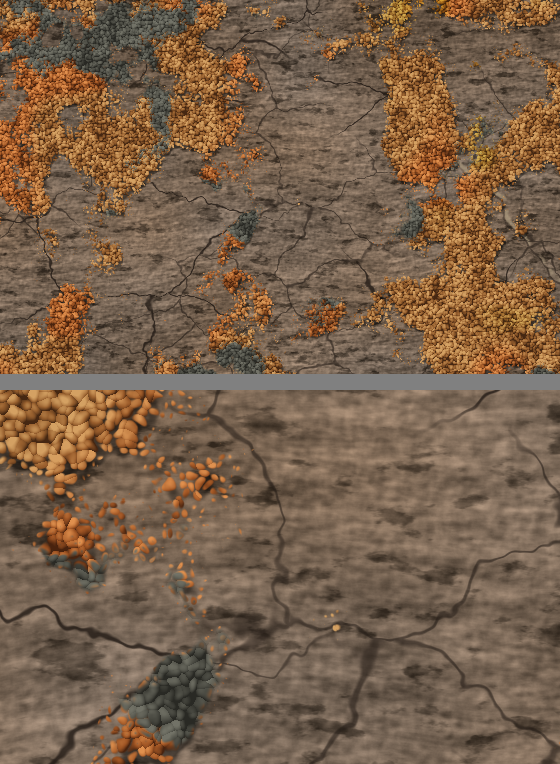
Top, the full canvas; bottom, a detail of the centre.
Reproduce this texture procedurally as a WebGL 2 fragment shader.

```glsl
#version 300 es
precision highp float;
// Weathered brown rock with rippled bedding, fine cracks and crusts of lichen.
// Embossed noise shades the gritty stone, warped cell borders give the cracks,
// and thresholded noise roughened by small cells grows the granular lichen.
uniform vec2 u_resolution;
out vec4 fragColor;

#define ROCK_DARK vec3(0.19, 0.155, 0.12)
#define ROCK_LIGHT vec3(0.67, 0.58, 0.50)
#define LICHEN_DARK vec3(0.27, 0.15, 0.07)
#define LICHEN_MID vec3(0.59, 0.365, 0.18)
#define LICHEN_LIGHT vec3(0.83, 0.62, 0.39)
#define SLATE_DARK vec3(0.16, 0.16, 0.14)
#define SLATE_LIGHT vec3(0.50, 0.50, 0.45)
#define GRANULES 112.0
#define PATCH_SCALE 6.4
#define PATCH_LEVEL 0.625
#define CRACK_WIDTH 0.0013
#define LIGHT_DIR vec2(-0.5, 0.86)

vec2 hash2(vec2 p) {
  vec3 h = fract(p.xyx * vec3(0.1031, 0.1030, 0.0973));
  h += dot(h, h.yzx + 33.33);
  return fract((h.xx + h.yz) * h.zy);
}

float noise(vec2 p) {
  vec2 i = floor(p), f = fract(p);
  f = f * f * (3.0 - 2.0 * f);
  float low = mix(hash2(i).x, hash2(i + vec2(1, 0)).x, f.x);
  float high = mix(hash2(i + vec2(0, 1)).x, hash2(i + 1.0).x, f.x);
  return mix(low, high, f.y);
}

float fbm(vec2 p) {
  float sum = 0.0, amp = 0.5;
  for (int i = 0; i < 5; i++) {
    sum += amp * noise(p);
    p = mat2(0.8, 0.6, -0.6, 0.8) * p * 2.03 + 17.3;
    amp *= 0.55;
  }
  return sum / 1.055;
}

// Offset from the nearest cell centre, its distance, and the gap to the next.
vec4 cells(vec2 p, out float id) {
  vec2 base = floor(p), best = vec2(0);
  float near = 9.0, next = 9.0;
  for (int y = -1; y <= 1; y++)
    for (int x = -1; x <= 1; x++) {
      vec2 c = base + vec2(x, y);
      vec2 o = p - c - 0.1 - 0.8 * hash2(c + 40.0);
      float d = length(o);
      if (d < near) { next = near; near = d; best = o; id = hash2(c + 91.0).y; }
      else next = min(next, d);
    }
  return vec4(best, near, next - near);
}

// Lichen growth: thick toward the border, sparse around the bare middle.
float growth(vec2 p) {
  float bare = length((p - vec2(0.78, 0.34)) * vec2(1.0, 1.25));
  float lobes = 0.1 * (noise(p * 34.0 + 6.0) - 0.5);
  return fbm(p * PATCH_SCALE + vec2(23.0, 61.0)) + lobes + 0.13 * smoothstep(0.1, 0.7, bare);
}

// Broken dark lines along warped cell borders.
float cracks(vec2 p, vec2 scale, float seed) {
  vec2 warp = vec2(fbm(p * 7.0 + seed), fbm(p * 7.0 + seed + 50.0)) - 0.5;
  float id;
  float gap = cells((p + 0.13 * warp) * scale + seed, id).w / (scale.x + scale.y);
  float width = CRACK_WIDTH * (0.3 + 1.4 * noise(p * 13.0 + seed));
  float broken = smoothstep(0.42, 0.62, noise(p * 4.0 + seed + 9.0));
  return broken * (1.0 - smoothstep(width * 0.4, width + 0.0018, gap));
}

// Height of the bedded, pitted stone surface.
float relief(vec2 p) {
  vec2 bed = p + vec2(0.0, 0.05 * noise(p * 3.0) - 0.04 * p.x);
  return fbm(bed * vec2(13.0, 52.0)) + 0.4 * fbm(p * mat2(0.8, 0.6, -0.6, 0.8) * 75.0 + 8.0);
}

vec3 rock(vec2 p) {
  float height = relief(p);
  float slope = height - relief(p + 0.0045 * LIGHT_DIR);
  float grain = noise(p * mat2(0.6, 0.8, -0.8, 0.6) * 150.0) - 0.5;
  float broad = fbm(p * 2.6 + 31.0) - 0.5;
  float t = 0.59 + 0.38 * (height - 0.7) + 0.85 * slope + 0.26 * grain + 0.4 * broad;
  t -= 0.13 * smoothstep(0.55, 1.0, p.y);
  t -= 0.35 * smoothstep(0.58, 0.72, fbm(p * vec2(26.0, 60.0) + 90.0));
  vec3 col = mix(ROCK_DARK, ROCK_LIGHT, clamp(t, 0.0, 1.15));
  col *= mix(vec3(1.04, 0.99, 0.93), vec3(0.98, 1.0, 1.03), noise(p * 5.0 + 70.0));
  float crack = max(cracks(p, vec2(2.2, 4.4), 3.0), 0.7 * cracks(p, vec2(4.5, 6.0), 27.0));
  // Pale mineral vein descending on the right, with a dark fissure below it.
  float vein = p.y - 0.76 + 1.08 * (p.x - 1.05) + 0.12 * (fbm(p * 8.0) - 0.5);
  float reach = smoothstep(1.03, 1.08, p.x);
  float pale = 1.0 - smoothstep(0.002, 0.013, abs(vein));
  col = mix(col, vec3(0.68, 0.61, 0.50), 0.7 * reach * pale * smoothstep(0.25, 0.6, noise(p * 40.0)));
  float fissure = 1.0 - smoothstep(0.002, 0.007, abs(vein + 0.013));
  crack = max(crack, reach * fissure * noise(p * 9.0 + 4.0));
  return mix(col, vec3(0.13, 0.10, 0.08), 0.8 * crack);
}

void main() {
  vec2 p = gl_FragCoord.xy / u_resolution.y;
  vec3 col = rock(p);

  // Crumbly lichen edge and the shadow it casts on the stone.
  float id;
  vec2 wobble = vec2(noise(p * 90.0), noise(p * 90.0 + 33.0));
  vec4 cell = cells(p * GRANULES + 0.8 * wobble, id);
  float field = growth(p);
  float cover = smoothstep(-0.02, 0.02, field - PATCH_LEVEL + 0.15 * (0.4 - cell.z));
  float shadow = smoothstep(-0.01, 0.03, growth(p + 0.008 * LIGHT_DIR) - PATCH_LEVEL);
  col *= 1.0 - 0.45 * shadow;

  // Rounded granules lit from above, with dark gaps and deeper hollows.
  float tone = 0.70 + 0.55 * (id - 0.5) + 0.5 * dot(cell.xy, LIGHT_DIR) - 1.0 * cell.z * cell.z;
  tone += 0.9 * (fbm(p * 30.0 + 12.0) - 0.5) + 0.35 * (noise(p * 170.0) - 0.5);
  tone = clamp(tone, 0.0, 1.0);
  vec3 crust = mix(LICHEN_DARK, LICHEN_MID, min(2.0 * tone, 1.0));
  crust = mix(crust, LICHEN_LIGHT, max(2.0 * tone - 1.0, 0.0));
  crust *= mix(vec3(1.06, 0.91, 0.78), vec3(1.0, 1.02, 1.0), smoothstep(0.25, 0.5, noise(p * 6.0 + 15.0)));
  float yellow = smoothstep(1.0, 1.35, p.x + 0.4 * (p.y - 0.7)) * smoothstep(0.55, 0.72, noise(p * 7.0 + 44.0));
  crust = mix(crust, crust * vec3(0.95, 1.1, 0.6), yellow);
  col = mix(col, crust, cover);

  // Grey-green crust filling parts of the lichen patches.
  float slateField = fbm(p * 4.6 + 83.0) - 0.605 + 0.08 * (0.4 - cell.z);
  float slate = smoothstep(0.0, 0.035, slateField) * smoothstep(-0.05, 0.0, field - PATCH_LEVEL);
  col = mix(col, mix(SLATE_DARK, SLATE_LIGHT, 0.85 * tone), slate);
  fragColor = vec4(col, 1.0);
}
```
